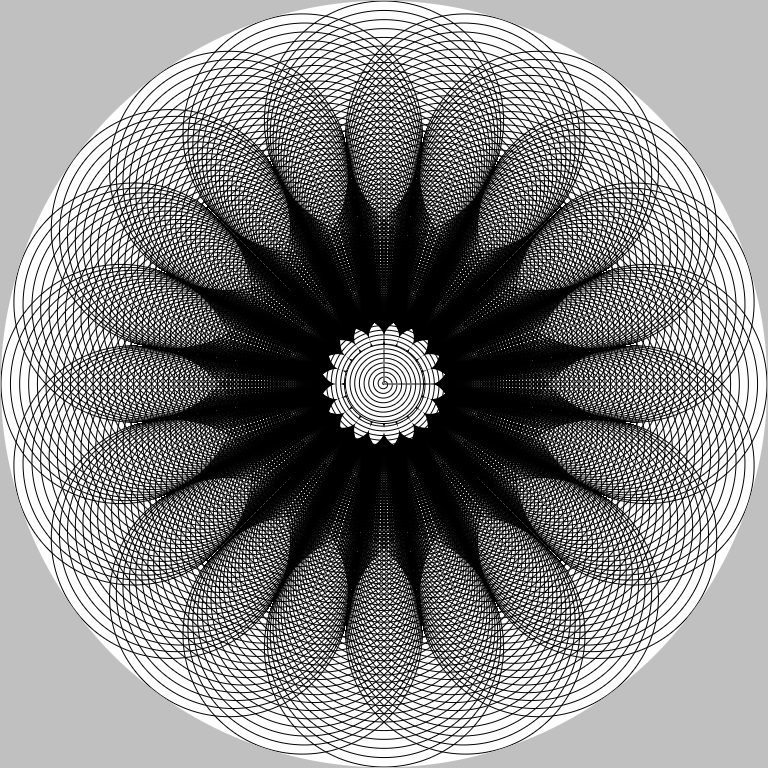
Give the GLSL for this pattern, as a Shadertoy shader.

```glsl
// Twenty fans of nested circles form a woven rosette around a small striped flower.
const float PI = 3.14159265;
const float PETALS = 20.0;
const float SECTOR = 2.0 * PI / PETALS;
const float FAN_ANGLE = 1.5 * SECTOR;   // half opening of one fan of circles
const float OUTER_ORBIT = 0.686;        // centre distance of the largest circle
const float SHRINK = 0.025;             // logarithmic step between circles
const float LAST_CIRCLE = 49.0;
const float LINE_WIDTH = 0.0026;
const vec3 BACKDROP = vec3(0.753);
const vec3 PAPER = vec3(1.0);
const vec3 INK = vec3(0.0);

// Box-filtered coverage of a thin line
float lineCover(float dist, float width, float px) {
    return clamp(0.5 * (width + px) - abs(dist), 0.0, min(width, px)) / px;
}

float fillCover(float dist, float px) {
    return clamp(0.5 - dist / px, 0.0, 1.0);
}

// Ink of the circle nearest to one continuous orbit value
float circleInk(vec2 p, vec2 axis, float orbit, float ratio, float px) {
    float index = -log(max(orbit, 0.001) / OUTER_ORBIT) / SHRINK;
    float nearest = clamp(floor(index + 0.5), 0.0, LAST_CIRCLE);
    if (abs(index - nearest) > 0.6) return 0.0;
    float ring = OUTER_ORBIT * exp(-SHRINK * nearest);
    vec2 toPoint = p - ring * axis;
    float len = max(length(toPoint), 0.0001);
    float slope = abs(dot(toPoint, axis) / len + ratio);
    float spacing = max(ring * SHRINK * slope, 0.0001);
    float crisp = lineCover(len - ratio * ring, LINE_WIDTH, px);
    float average = min(1.0, LINE_WIDTH / spacing);
    return mix(average, crisp, smoothstep(0.7 * px, 2.0 * px, spacing));
}

// Light left between the two circles of a fan that pass through the point
float fanLight(vec2 p, vec2 axis, float px) {
    float ratio = sin(FAN_ANGLE);
    float along = dot(p, axis);
    float inv = 1.0 - ratio * ratio;
    float disc = along * along - inv * dot(p, p);
    if (along < 0.0 || disc <= 0.0) return 1.0;
    float root = sqrt(disc);
    float outerArc = circleInk(p, axis, (along - root) / inv, ratio, px);
    float innerArc = circleInk(p, axis, (along + root) / inv, ratio, px);
    return (1.0 - outerArc) * (1.0 - innerArc);
}

// Dense slim petals lie under the inner arcs of the largest circles
float slimPetal(float r, float off, float px) {
    float c = cos(FAN_ANGLE - off);
    float tangent = cos(FAN_ANGLE);
    float edge = OUTER_ORBIT * (c - sqrt(max(c * c - tangent * tangent, 0.0)));
    float middle = 1.0 - smoothstep(0.05, 0.13, off);
    return fillCover(r - edge, px) * middle;
}

// Solid dark centre with rays reaching outward
float darkCore(float r, float off) {
    float reach = mix(0.33, 0.20, off / (0.5 * SECTOR));
    return 1.0 - smoothstep(reach - 0.03, reach + 0.06, r);
}

// White disc and ring of small pointed petals
float flowerMask(float r, float off, float px) {
    vec2 q = vec2(r * sin(off), r * cos(off) - 0.124) / vec2(0.0195, 0.037);
    float petal = (abs(q.x) + q.y * q.y - 1.0) * 0.0195;
    return max(fillCover(r - 0.103, px), fillCover(petal, px));
}

// Spiral stripes, a rim and two short axis lines
float flowerInk(vec2 p, float r, float angle, float px) {
    float pitch = 0.0122;
    float turn = fract(r / pitch - angle / (2.0 * PI)) - 0.5;
    float ink = lineCover(turn * pitch, LINE_WIDTH, px);
    ink = max(ink, lineCover(r - 0.103, LINE_WIDTH, px));
    float up = lineCover(p.x, LINE_WIDTH, px) * step(0.0, p.y);
    float right = lineCover(p.y, LINE_WIDTH, px) * step(0.0, p.x);
    return max(ink, max(up, right));
}

void mainImage(out vec4 fragColor, in vec2 fragCoord) {
    float side = min(iResolution.x, iResolution.y);
    vec2 p = (2.0 * fragCoord - iResolution.xy) / side;
    float px = 2.0 / side;
    float r = length(p);
    float angle = atan(p.x, p.y + 1e-6);
    float off = abs(mod(angle, SECTOR) - 0.5 * SECTOR);

    // Woven circles
    float light = 1.0;
    for (float i = 0.0; i < PETALS; i++) {
        float a = i * SECTOR;
        light *= fanLight(p, vec2(sin(a), cos(a)), px);
    }
    light *= 1.0 - 0.75 * slimPetal(r, off, px);
    light *= 1.0 - darkCore(r, off);

    // Central flower
    float flower = 1.0 - flowerInk(p, r, angle, px);
    light = mix(light, flower, flowerMask(r, off, px));

    vec3 color = mix(BACKDROP, mix(INK, PAPER, light), fillCover(r - 0.998, px));
    fragColor = vec4(color, 1.0);
}
```
